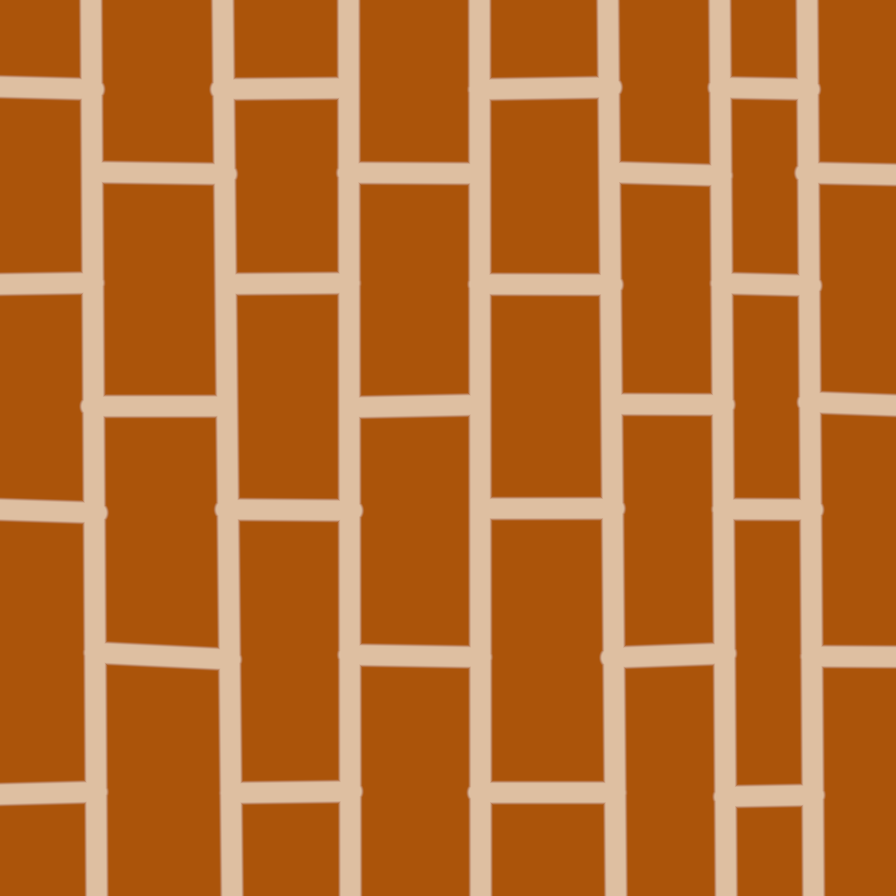
Give the GLSL for this pattern, as a Shadertoy shader.

```glsl
const vec3 BRICK = vec3(0.67, 0.33, 0.04);
const vec3 MORTAR = vec3(0.87, 0.75, 0.63);
const vec3 FRINGE = vec3(-0.02, -0.01, 0.05);
const float HALF_WIDTH = 0.0121;
const float SOFTNESS = 0.0023;
const int COLUMNS = 8;
const int ROWS = 7;

// Column edges: x at the bottom, lean toward the top
const vec2 EDGES[9] = vec2[9](
    vec2(-0.016, 0.0), vec2(0.108, -0.0065), vec2(0.259, -0.0104),
    vec2(0.391, -0.002), vec2(0.5365, -0.0013), vec2(0.6875, -0.009),
    vec2(0.8105, -0.0072), vec2(0.908, -0.0072), vec2(1.045, 0.0));

// Joint heights; even and odd ones belong to alternate columns
const float JOINTS[7] = float[7](0.113, 0.268, 0.431, 0.548, 0.682, 0.806, 0.902);

// Integer hash to the range 0..1
float hash(int column, int row, int salt) {
    uint h = uint(column) * 1597334677u ^ uint(row) * 3812015801u ^ uint(salt) * 2798796415u;
    h = (h ^ (h >> 16)) * 2146121005u;
    h = (h ^ (h >> 15)) * 2221713035u;
    h ^= h >> 16;
    return float(h & 65535u) / 65535.0;
}

float segmentDistance(vec2 p, vec2 a, vec2 b) {
    vec2 ap = p - a, ab = b - a;
    return length(ap - ab * clamp(dot(ap, ab) / dot(ab, ab), 0.0, 1.0));
}

float edgeX(int edge, float y) {
    return EDGES[edge].x + EDGES[edge].y * y;
}

// Slightly tilted joint whose round ends may poke past the column edges
float jointDistance(vec2 p, int column, int row) {
    float y = JOINTS[row];
    float wobble = mix(0.011, 0.003, y);
    float yLeft = y + wobble * (hash(column, row, 1) - 0.5);
    float yRight = y + wobble * (hash(column, row, 2) - 0.5);
    float pokeLeft = 0.004 * hash(column, row, 3) - 0.001;
    float pokeRight = 0.004 * hash(column, row, 4) - 0.001;
    vec2 left = vec2(edgeX(column, yLeft) - pokeLeft, yLeft);
    vec2 right = vec2(edgeX(column + 1, yRight) + pokeRight, yRight);
    return segmentDistance(p, left, right);
}

float mortarDistance(vec2 p) {
    float d = 1.0;
    for (int column = 0; column < COLUMNS; column++) {
        // Upright line on the right of the column
        vec2 foot = vec2(edgeX(column + 1, 0.0), 0.0);
        vec2 head = vec2(edgeX(column + 1, 1.0), 1.0);
        d = min(d, segmentDistance(p, foot, head));
        // Staggered cross joints
        for (int row = column % 2; row < ROWS; row += 2) {
            d = min(d, jointDistance(p, column, row));
        }
    }
    return d - HALF_WIDTH;
}

void mainImage(out vec4 fragColor, in vec2 fragCoord) {
    vec2 uv = fragCoord / iResolution.xy;
    float soft = max(SOFTNESS, 0.7 / iResolution.y);
    float cover = 1.0 - smoothstep(-soft, soft, mortarDistance(uv));
    vec3 color = mix(BRICK, MORTAR, cover);
    color += FRINGE * 4.0 * cover * (1.0 - cover);
    fragColor = vec4(color, 1.0);
}
```
